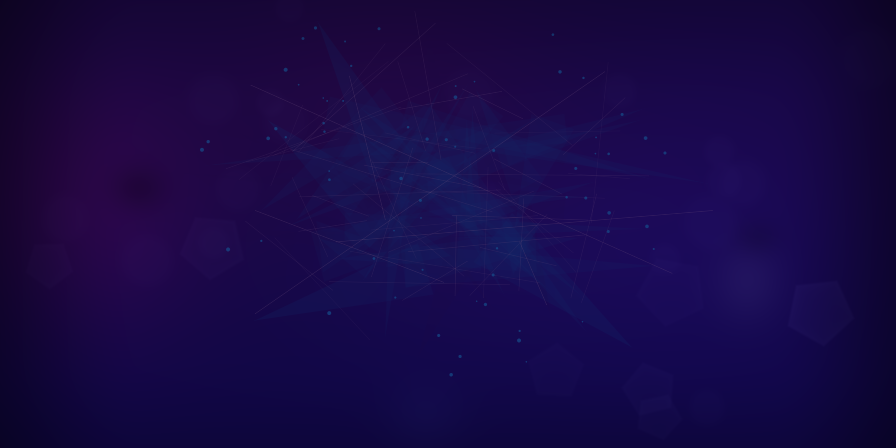
Write a WebGL 1 fragment shader that draws this background.

```glsl
precision highp float;
// Dim violet-blue backdrop with a burst of glassy shards, fine lines, dots and soft bokeh.
uniform vec2 u_resolution;

float hash(float n) {
  return fract(sin(n * 12.9898) * 43758.547);
}

vec2 hash2(float n) {
  return vec2(hash(n), hash(n + 57.3));
}

float glow(vec2 p, vec2 center, vec2 radius) {
  vec2 q = (p - center) / radius;
  return exp(-min(dot(q, q), 40.0));
}

// Antialiased coverage of a signed distance
float fill(float d) {
  return clamp(0.5 - d * u_resolution.y, 0.0, 1.0);
}

float segment(vec2 p, vec2 a, vec2 b) {
  vec2 ab = b - a;
  float t = clamp(dot(p - a, ab) / dot(ab, ab), 0.0, 1.0);
  return fill(length(p - a - ab * t) - 0.0005);
}

// Triangle tapering from a wide root to a sharp tip
float shard(vec2 p, vec2 root, vec2 tip, float width) {
  vec2 axis = tip - root;
  float len = length(axis);
  axis /= len;
  vec2 q = p - root;
  float along = dot(q, axis);
  float across = abs(dot(q, vec2(-axis.y, axis.x)));
  float d = max(across - width * (1.0 - along / len), -along);
  return fill(d) * (0.65 + 0.35 * clamp(along / len, 0.0, 1.0));
}

float pentagon(vec2 p, float radius, float turn) {
  float sector = 1.2566371;
  float a = mod(atan(p.y, p.x) + turn, sector) - 0.5 * sector;
  return length(p) * cos(a) - radius * 0.81;
}

// Faint pentagon with a slightly brighter rim
float bokeh(vec2 p, vec2 center, float radius, float turn) {
  float d = pentagon(p - center, radius, turn);
  float inside = 1.0 - smoothstep(-0.004, 0.004, d);
  return inside * (0.6 + 0.4 * exp(min(d, 0.0) * 80.0));
}

void main() {
  vec2 uv = gl_FragCoord.xy / u_resolution;
  vec2 p = vec2(uv.x * 2.0, uv.y);
  vec2 core = vec2(0.99, 0.58);

  // Base gradient and broad glows
  vec3 low = mix(vec3(0.06, 0.025, 0.27), vec3(0.06, 0.025, 0.27), uv.x);
  vec3 high = mix(vec3(0.09, 0.025, 0.24), vec3(0.085, 0.025, 0.25), uv.x);
  vec3 color = mix(low, high, smoothstep(0.0, 0.75, uv.y));
  color += vec3(0.085, 0.0, 0.05) * glow(p, vec2(0.2, 0.53), vec2(0.27, 0.3));
  color += vec3(0.035, 0.0, 0.01) * glow(p, vec2(0.85, 0.8), vec2(0.38, 0.28));
  color += vec3(0.02, 0.008, 0.075) * glow(p, vec2(1.6, 0.5), vec2(0.42, 0.36));
  color += vec3(0.02, 0.012, 0.05) * glow(p, vec2(1.05, 0.45), vec2(0.5, 0.3));
  color += vec3(0.035, 0.04, 0.035) * glow(p, vec2(1.67, 0.37), vec2(0.075, 0.09));
  color += vec3(0.012, 0.018, 0.03) * glow(p, vec2(0.95, 0.07), vec2(0.09, 0.08));

  // Scattered soft discs
  for (int i = 0; i < 18; i++) {
    float n = float(i) + 3.0;
    vec2 center = hash2(n) * vec2(2.0, 1.0);
    float radius = 0.04 + 0.05 * hash(n + 19.0);
    float disc = 1.0 - smoothstep(radius * 0.5, radius, length(p - center));
    color += vec3(0.008, 0.008, 0.012) * disc;
  }

  // Pentagonal bokeh
  float lens = bokeh(p, vec2(0.475, 0.45), 0.075, 0.4);
  lens += 1.8 * bokeh(p, vec2(1.83, 0.305), 0.078, 0.2);
  lens += bokeh(p, vec2(1.45, 0.13), 0.062, 0.7);
  lens += bokeh(p, vec2(1.47, 0.07), 0.053, 0.1);
  lens += 0.7 * bokeh(p, vec2(1.24, 0.17), 0.065, 1.0);
  lens += 0.7 * bokeh(p, vec2(1.5, 0.35), 0.08, 0.5);
  lens += bokeh(p, vec2(0.11, 0.41), 0.055, 0.3);
  color += vec3(0.015, 0.015, 0.02) * lens;

  // Small dark wedges
  float wedge = glow(p, vec2(0.31, 0.58), vec2(0.06, 0.05));
  wedge += 0.6 * glow(p, vec2(1.69, 0.47), vec2(0.05, 0.04));
  color *= 1.0 - 0.22 * wedge;

  // Shards: large spikes, then a scattered burst with darker facets between
  vec3 glass = vec3(0.06, 0.17, 0.42);
  float spikes = shard(p, vec2(0.88, 0.62), vec2(0.71, 0.95), 0.055);
  spikes += shard(p, vec2(0.95, 0.40), vec2(0.57, 0.285), 0.06);
  spikes += shard(p, vec2(1.1, 0.47), vec2(1.41, 0.225), 0.07);
  spikes += shard(p, vec2(0.87, 0.5), vec2(0.6, 0.73), 0.07);
  color = mix(color, glass, min(spikes * 0.22, 0.45));
  for (int i = 0; i < 54; i++) {
    float n = float(i) + 40.0;
    float angle = float(i) * 2.39996 + hash(n);
    vec2 dir = vec2(cos(angle), sin(angle));
    float reach = 0.35 + 0.65 * hash(n + 7.0);
    vec2 root = core + (hash2(n + 13.0) - 0.5) * vec2(0.6, 0.38);
    vec2 tip = core + dir * vec2(0.6, 0.39) * reach;
    float s = shard(p, root, tip, 0.015 + 0.045 * hash(n + 31.0));
    vec3 tint = mix(glass, vec3(0.11, 0.03, 0.26), step(0.7, hash(n + 71.0)));
    color = mix(color, tint, 0.15 * s);
  }

  // Fine lines: long crossing strokes, then a random web
  float web = segment(p, vec2(0.56, 0.81), vec2(1.5, 0.39));
  web += segment(p, vec2(0.57, 0.53), vec2(0.99, 0.37));
  web += segment(p, vec2(0.57, 0.30), vec2(1.35, 0.84));
  web += segment(p, vec2(0.75, 0.46), vec2(1.59, 0.53));
  web += segment(p, vec2(0.78, 0.83), vec2(0.86, 0.51));
  web += segment(p, vec2(1.16, 0.46), vec2(1.22, 0.32));
  for (int i = 0; i < 50; i++) {
    float n = float(i) + 110.0;
    float angle = 6.2832 * hash(n);
    vec2 center = core + (hash2(n + 5.0) - 0.5) * vec2(0.7, 0.46);
    vec2 arm = vec2(cos(angle), 0.7 * sin(angle)) * (0.06 + 0.2 * hash(n + 23.0));
    web += (0.3 + 0.5 * hash(n + 37.0)) * segment(p, center - arm, center + arm);
  }
  color = mix(color, vec3(0.42, 0.30, 0.47), min(web * 0.34, 0.55));

  // Scattered dots
  for (int i = 0; i < 64; i++) {
    float n = float(i) + 210.0;
    float angle = 6.2832 * hash(n);
    float reach = sqrt(hash(n + 11.0));
    vec2 center = core + vec2(cos(angle) * 0.56, sin(angle) * 0.42) * reach;
    float radius = 0.0015 + 0.003 * hash(n + 29.0);
    color = mix(color, vec3(0.08, 0.32, 0.56), 0.65 * fill(length(p - center) - radius));
  }

  // Darkened sides and corners
  float side = smoothstep(-0.06, 0.16, uv.x) * (1.0 - smoothstep(0.86, 1.06, uv.x));
  float rim = smoothstep(-0.15, 0.2, uv.y) * (1.0 - smoothstep(0.75, 1.2, uv.y));
  color *= mix(0.55, 1.0, side) * mix(0.75, 1.0, rim);
  gl_FragColor = vec4(color, 1.0);
}
```
